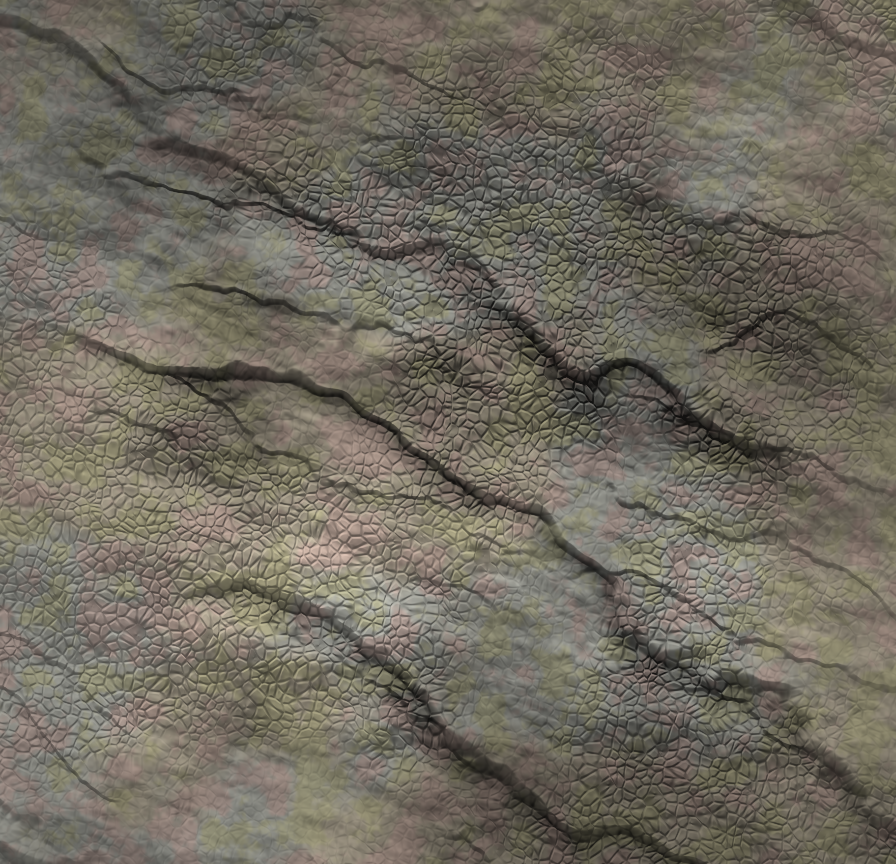
Give the GLSL for this texture, as a Shadertoy shader.

```glsl
const vec3 STONE = vec3(1.0, 0.946, 0.835);
const vec3 PINK = vec3(1.07, 0.91, 0.86);
const vec3 OLIVE = vec3(1.0, 0.98, 0.74);
const vec3 SLATE = vec3(0.94, 0.96, 0.93);
const vec2 ACROSS = vec2(0.42, 0.907);      // normal of the sloping strata
const vec2 STEEP = vec2(0.80, 0.60);        // normal of the steep scratches
const vec2 LIGHT = vec2(-0.25, 0.968);
const vec2 PALE_CENTER = vec2(0.43, 0.56);
const float BASE_TONE = 0.405;
const float RELIEF_TONE = 0.17;
const float RELIEF_GAIN = 0.24;
const float PATCH_TONE = 0.50;
const float PALE_TONE = 0.15;
const float CRACK_TONE = 0.10;
const float SHADOW_TONE = 0.15;
const float CELL_DENSITY = 85.0;
const float LIGHT_STEP = 0.002;

float hash(vec2 p) {
    vec3 q = fract(vec3(p.xyx) * 0.1031);
    q += dot(q, q.yzx + 33.33);
    return fract((q.x + q.y) * q.z);
}

float noise(vec2 p) {
    vec2 i = floor(p), f = fract(p);
    f = f * f * f * (f * (f * 6.0 - 15.0) + 10.0);
    float low = mix(hash(i), hash(i + vec2(1, 0)), f.x);
    float high = mix(hash(i + vec2(0, 1)), hash(i + vec2(1, 1)), f.x);
    return mix(low, high, f.y);
}

float fbm(vec2 p) {
    const mat2 TURN = mat2(1.88, 0.68, -0.68, 1.88);
    float sum = 0.0, amp = 0.5;
    for (int i = 0; i < 5; i++) {
        sum += amp * noise(p);
        p = TURN * p + 17.3;
        amp *= 0.5;
    }
    return sum;
}

// Coordinates along and across a direction
vec2 align(vec2 p, vec2 normal) {
    return vec2(dot(p, vec2(normal.y, -normal.x)), dot(p, normal));
}

// Gap between the two nearest cell centres: zero on the cracks
float cellGap(vec2 p) {
    vec2 cell = floor(p);
    float first = 9.0, second = 9.0;
    for (int y = -1; y <= 1; y++)
    for (int x = -1; x <= 1; x++) {
        vec2 c = cell + vec2(x, y);
        float d = length(c + vec2(hash(c), hash(c + 57.0)) - p);
        second = min(second, max(first, d));
        first = min(first, d);
    }
    return second - first;
}

// Overhanging strata: x = height, y = shade under the lip
vec2 ledges(vec2 p, float count, float bend, float seed) {
    float across = dot(p, ACROSS) * count;
    float f = fract(across + bend * fbm(p * count * 0.7 + seed));
    float present = smoothstep(0.38, 0.68, noise(align(p, ACROSS) * count * vec2(0.6, 1.0) + seed * 2.0));
    float lip = smoothstep(0.0, 0.08, f);
    float shade = max(smoothstep(0.78, 1.0, f), 1.0 - lip);
    return present * vec2(lip * (1.0 - f) / count, shade);
}

float crackPatch(vec2 p) {
    return 0.2 + 0.8 * smoothstep(0.42, 0.64, fbm(p * 3.5 + 41.0));
}

float crackBump(vec2 p) {
    vec2 wobble = vec2(noise(p * 30.0), noise(p * 30.0 + 9.0));
    return smoothstep(0.0, 0.38, cellGap(p * CELL_DENSITY + wobble));
}

// x = height, y = ledge shade, z = crack bump
vec3 rock(vec2 p) {
    vec2 coarse = ledges(p, 4.0, 1.4, 5.0);
    vec2 fine = ledges(p, 9.0, 1.6, 23.0);
    float bump = crackBump(p);
    float scratch = smoothstep(0.45, 0.7, noise(p * 4.0 + 71.0));
    float height = 0.8 * coarse.x + 0.6 * fine.x;
    height += 0.42 * fbm(align(p, ACROSS) * vec2(4.5, 8.5) + 3.0);
    height += 0.035 * scratch * noise(align(p, STEEP) * vec2(9.0, 65.0));
    height += 0.014 * bump * crackPatch(p);
    return vec3(height, max(coarse.y, 0.55 * fine.y), bump);
}

vec3 rockTint(vec2 p) {
    float broad = fbm(p * 4.0 + 83.0);
    float speckle = fbm(p * 28.0 + 29.0);
    vec3 tint = mix(STONE, SLATE, 0.8 * smoothstep(0.5, 0.66, broad));
    tint = mix(tint, PINK, 0.65 * smoothstep(0.5, 0.68, speckle));
    return mix(tint, OLIVE, 0.6 * smoothstep(0.46, 0.3, speckle));
}

void mainImage(out vec4 fragColor, in vec2 fragCoord) {
    vec2 uv = fragCoord / iResolution.xy;
    vec2 p = fragCoord / iResolution.y;

    // Relief lit from above, calmer near the borders
    vec3 here = rock(p);
    float rise = (rock(p + LIGHT * LIGHT_STEP).x - here.x) / LIGHT_STEP;
    vec2 border = min(uv, 1.0 - uv);
    float vigor = mix(0.6, 1.0, smoothstep(0.0, 0.25, min(border.x, border.y)));
    float relief = RELIEF_TONE * tanh(-rise * RELIEF_GAIN);
    relief -= SHADOW_TONE * here.y * here.y;
    relief -= CRACK_TONE * (1.0 - here.z) * crackPatch(p);

    // Weathered light and dark areas
    float patches = PATCH_TONE * (fbm(p * 3.2 + 11.0) - 0.47);
    vec2 away = (p - PALE_CENTER) * vec2(4.5, 3.6);
    float pale = exp(-dot(away, away)) * smoothstep(0.34, 0.62, fbm(p * 6.0 + 61.0));
    float grain = 0.07 * (noise(p * 190.0) - 0.5);

    float tone = BASE_TONE + 0.04 + vigor * (relief + patches) + PALE_TONE * pale + grain;
    fragColor = vec4(clamp(tone, 0.07, 0.88) * rockTint(p), 1.0);
}
```
